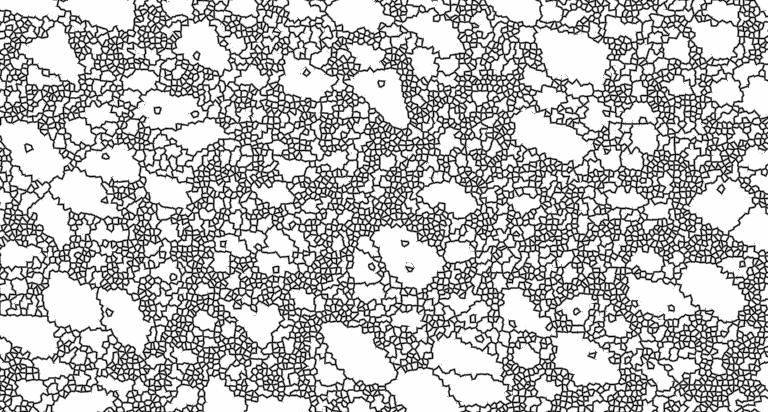
Write a Shadertoy shader that draws this texture.

```glsl
// Black outlines of irregular mineral grains on white.
// Fine Voronoi cells are merged into coarser Voronoi groups of several sizes;
// only edges between different groups are inked, so large outlines are jagged.

const vec3 PAPER = vec3(0.995);
const vec3 INK = vec3(0.01);
const float FINE_SCALE = 77.0;      // fine cells per canvas height
const float LINE_REACH = 0.0036;    // ink fades out over this distance
const float SPECK_CHANCE = 0.014;   // lone cells left inside large grains

vec2 hash2(vec2 cell) {
    vec2 k = vec2(dot(cell, vec2(127.1, 311.7)), dot(cell, vec2(269.5, 183.3)));
    return fract(sin(k) * 43758.5453);
}

float hash1(vec2 cell, float seed) {
    return fract(sin(dot(cell, vec2(41.3, 289.1)) + seed * 17.7) * 43758.5453);
}

vec2 sitePoint(vec2 cell, float jitter) {
    return cell + 0.5 + jitter * (hash2(cell) - 0.5);
}

// Grid index of the Voronoi cell that holds p
vec2 nearestCell(vec2 p, float jitter) {
    vec2 base = floor(p), best = base;
    float bestDist = 1e5;
    for (int y = -1; y <= 1; y++)
    for (int x = -1; x <= 1; x++) {
        vec2 cell = base + vec2(x, y);
        vec2 d = sitePoint(cell, jitter) - p;
        float dist = dot(d, d);
        if (dist < bestDist) { bestDist = dist; best = cell; }
    }
    return best;
}

// Coarse cell at one size, stretched along a tilted direction
vec2 groupCell(vec2 p, float scale, float tilt, float stretch) {
    float c = cos(tilt), s = sin(tilt);
    vec2 q = mat2(c, -s, s, c) * p;
    return nearestCell(q * scale * vec2(1.0 / stretch, stretch) + scale, 0.95);
}

// Identity of the grain that owns a fine cell: big, middle, small or itself
float grainId(vec2 cell, float jitter) {
    float own = 8.0 + hash1(cell, 1.0);
    if (hash1(cell, 2.0) < SPECK_CHANCE) return own;
    vec2 p = sitePoint(cell, jitter) / FINE_SCALE;

    vec2 big = groupCell(p, 9.0, -0.45, 1.25);
    if (hash1(big, 3.0) < 0.23) return hash1(big, 4.0);
    vec2 middle = groupCell(p, 17.0, -0.2, 1.2);
    if (hash1(middle, 5.0) < 0.25) return 2.0 + hash1(middle, 6.0);
    vec2 small = groupCell(p, 34.0, 0.9, 1.1);
    if (hash1(small, 7.0) < 0.5) return 4.0 + hash1(small, 8.0);
    return own;
}

// Distance to the nearest edge between two grains, capped at reach
float grainEdge(vec2 p, float jitter, float reach) {
    vec2 home = nearestCell(p, jitter);
    vec2 toHome = sitePoint(home, jitter) - p;
    float homeId = grainId(home, jitter);
    float edge = reach;
    for (int y = -2; y <= 2; y++)
    for (int x = -2; x <= 2; x++) {
        if (x == 0 && y == 0) continue;
        vec2 cell = home + vec2(x, y);
        vec2 toSite = sitePoint(cell, jitter) - p;
        float d = dot(0.5 * (toHome + toSite), normalize(toSite - toHome));
        if (d < edge && abs(grainId(cell, jitter) - homeId) > 1e-5) edge = d;
    }
    return edge;
}

void mainImage(out vec4 fragColor, in vec2 fragCoord) {
    vec2 p = fragCoord / iResolution.y;
    float reach = LINE_REACH * FINE_SCALE;
    float edge = grainEdge(p * FINE_SCALE, 0.85, reach);
    fragColor = vec4(mix(INK, PAPER, clamp(edge / reach, 0.0, 1.0)), 1.0);
}
```
